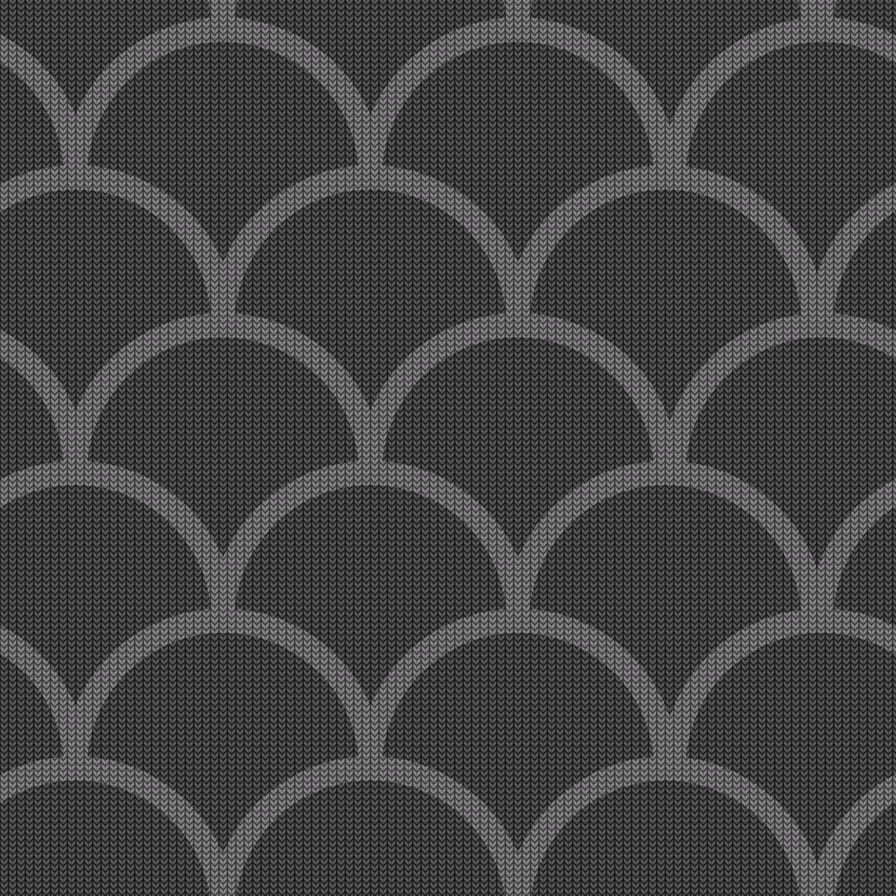
A three.js fragment shader for this pattern:

```glsl
// Knitted fabric with overlapping scallop scales outlined in lighter yarn.
varying vec2 vUv;

// Scales: half the horizontal period, row spacing, centre of one scale, radii
const vec2 SCALE_STEP = vec2(0.1646, 0.1649);
const vec2 SCALE_ORIGIN = vec2(0.2488, 0.8015);
const float OUTER_RADIUS = 0.179;
const float INNER_RADIUS = 0.1518;

// Scales centred right of the seam sit a little further over
const float SEAM_X = 0.82;
const float SEAM_SHIFT = 0.0098;

// Knit: stitches across and up, rise of each leg in stitch heights
const vec2 STITCHES = vec2(106.4, 152.0);
const float LEG_RISE = 0.8;

const vec3 GROUND_YARN = vec3(0.362, 0.356, 0.362);
const vec3 GROUND_GAP = vec3(0.077, 0.075, 0.077);
const vec3 BAND_YARN = vec3(0.545, 0.538, 0.545);
const vec3 BAND_GAP = vec3(0.19, 0.187, 0.19);

const int SAMPLES = 4; // per axis, for smooth edges

// Horizontal place of a scale, with the shift beyond the seam.
float scaleCentre(float x) {
  return x + SEAM_SHIFT * step(SEAM_X, x);
}

// 1 on the scale outlines, 0 inside; lower rows lie in front.
float scallopBand(vec2 p) {
  float period = 2.0 * SCALE_STEP.x;
  float height = p.y - SCALE_ORIGIN.y;
  float lowestRow = ceil((height - OUTER_RADIUS) / SCALE_STEP.y);
  for (int i = 0; i < 4; i++) {
    float row = lowestRow + float(i);
    float start = SCALE_ORIGIN.x + mod(row, 2.0) * SCALE_STEP.x;
    float left = start + period * floor((p.x - start) / period);
    float x = min(abs(p.x - scaleCentre(left)),
                  abs(p.x - scaleCentre(left + period)));
    float d = length(vec2(x, height - row * SCALE_STEP.y));
    if (d < OUTER_RADIUS) return step(INNER_RADIUS, d);
  }
  return 0.0;
}

// Rounded yarn legs that rise outward from each column centre.
float stitchYarn(vec2 p) {
  vec2 cell = p * STITCHES;
  float side = abs(2.0 * fract(cell.x) - 1.0);
  float rowEdge = 0.5 - abs(fract(cell.y - LEG_RISE * side) - 0.5);
  float yarn = smoothstep(0.0, 0.32, rowEdge);
  yarn *= 1.0 - smoothstep(0.68, 1.0, side);
  return yarn * mix(0.6, 1.0, smoothstep(0.0, 0.2, side));
}

vec3 knit(vec2 p) {
  float band = scallopBand(p);
  vec3 gapColor = mix(GROUND_GAP, BAND_GAP, band);
  vec3 yarnColor = mix(GROUND_YARN, BAND_YARN, band);
  return mix(gapColor, yarnColor, stitchYarn(p));
}

void main() {
  vec2 dx = dFdx(vUv);
  vec2 dy = dFdy(vUv);
  vec3 sum = vec3(0.0);
  for (int j = 0; j < SAMPLES; j++) {
    for (int i = 0; i < SAMPLES; i++) {
      vec2 offset = (vec2(float(i), float(j)) + 0.5) / float(SAMPLES) - 0.5;
      sum += knit(vUv + offset.x * dx + offset.y * dy);
    }
  }
  gl_FragColor = vec4(sum / float(SAMPLES * SAMPLES), 1.0);
}
```
